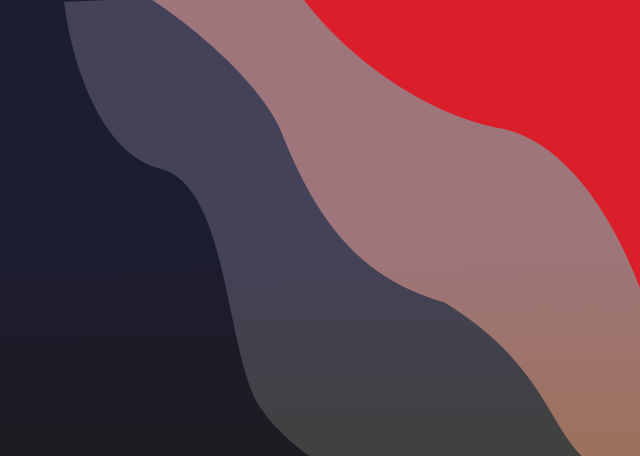
This background is drawn by a Shadertoy shader. Its source:

```glsl
const vec3 NAVY = vec3(0.110, 0.112, 0.188);
const vec3 CHARCOAL = vec3(0.110, 0.110, 0.130);
const vec3 SLATE = vec3(0.263, 0.259, 0.349);
const vec3 GRAPHITE = vec3(0.255, 0.255, 0.250);
const vec3 MAUVE = vec3(0.622, 0.460, 0.486);
const vec3 CLAY = vec3(0.610, 0.445, 0.365);
const vec3 RED = vec3(0.855, 0.122, 0.165);

vec2 bezier(vec2 a, vec2 b, vec2 c, vec2 d, float t) {
    float s = 1.0 - t;
    return s * s * s * a + 3.0 * s * s * t * b + 3.0 * s * t * t * c + t * t * t * d;
}

// Horizontal position of a descending curve at a given height, by bisection
float curveX(vec2 a, vec2 b, vec2 c, vec2 d, float y) {
    float low = 0.0, high = 1.0;
    for (int i = 0; i < 18; i++) {
        float mid = 0.5 * (low + high);
        if (bezier(a, b, c, d, mid).y > y) low = mid;
        else high = mid;
    }
    return bezier(a, b, c, d, 0.5 * (low + high)).x;
}

// Three joined curves, listed from top to bottom; positive to their right
float rightOfWave(vec2 p, vec2 a, vec2 a1, vec2 a2, vec2 b, vec2 b1, vec2 b2,
                  vec2 c, vec2 c1, vec2 c2, vec2 d) {
    float x;
    if (p.y > b.y) x = curveX(a, a1, a2, b, p.y);
    else if (p.y > c.y) x = curveX(b, b1, b2, c, p.y);
    else x = curveX(c, c1, c2, d, p.y);
    return p.x - x;
}

// One-pixel soft edge around the zero line of a field
float coverage(float field) {
    float pixelStep = length(vec2(dFdx(field), dFdy(field)));
    return clamp(0.5 + field / max(pixelStep, 1e-6), 0.0, 1.0);
}

void mainImage(out vec4 fragColor, in vec2 fragCoord) {
    vec2 p = fragCoord / iResolution.xy;

    // Lower shading, slightly tilted
    float shade = clamp((0.48 - p.y + 0.03 * (p.x - 0.5)) / 0.48, 0.0, 1.0);

    // Wave edges, from left to right
    float slateEdge = rightOfWave(p,
        vec2(0.100, 0.996), vec2(0.115, 0.835), vec2(0.165, 0.658),
        vec2(0.251, 0.630), vec2(0.352, 0.593), vec2(0.352, 0.267),
        vec2(0.397, 0.130), vec2(0.414, 0.082), vec2(0.447, 0.037), vec2(0.483, 0.0));
    float mauveEdge = rightOfWave(p,
        vec2(0.238, 1.0), vec2(0.326, 0.918), vec2(0.414, 0.799),
        vec2(0.440, 0.709), vec2(0.501, 0.493), vec2(0.573, 0.386),
        vec2(0.694, 0.337), vec2(0.844, 0.209), vec2(0.857, 0.070), vec2(0.909, 0.0));
    float redEdge = rightOfWave(p,
        vec2(0.475, 1.0), vec2(0.553, 0.857), vec2(0.677, 0.744),
        vec2(0.784, 0.718), vec2(0.875, 0.692), vec2(0.951, 0.548),
        vec2(1.0, 0.368), vec2(1.04, 0.26), vec2(1.08, 0.13), vec2(1.12, 0.0));

    // Slanted upper rim of the slate band
    float slateRim = 0.996 + 0.058 * (p.x - 0.1) - p.y;

    // Layers, back to front
    vec3 color = mix(NAVY, CHARCOAL, shade);
    color = mix(color, mix(SLATE, GRAPHITE, shade), coverage(slateEdge) * coverage(slateRim));
    color = mix(color, mix(MAUVE, CLAY, shade), coverage(mauveEdge));
    color = mix(color, RED, coverage(redEdge));

    fragColor = vec4(color, 1.0);
}
```
